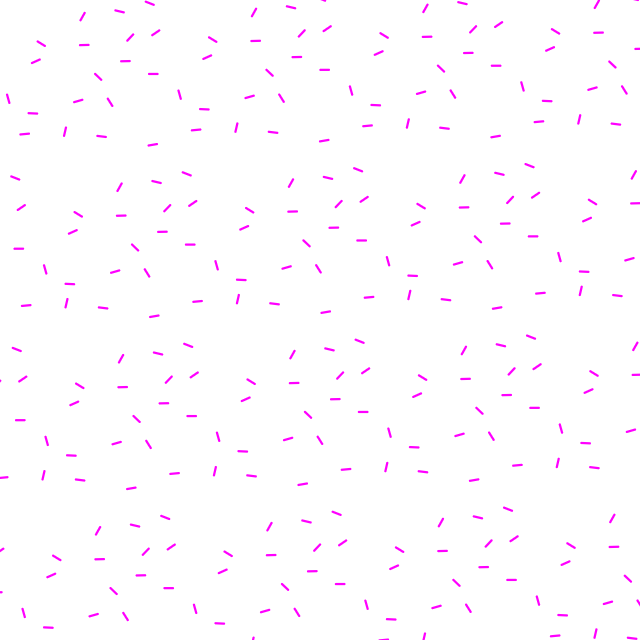
Write a Shadertoy shader that draws this pattern.

```glsl
// Scattered magenta confetti dashes on white, in a slightly tilted repeating tile.

const vec3 PAPER = vec3(1.0);
const vec3 MAGENTA = vec3(1.0, 0.0, 1.0);

const float TILE_SIZE = 0.268;          // repeat period, in canvas heights
const vec2 TILE_CELLS = vec2(4.0, 5.0); // one dash per cell
const float EMPTY_CELL = 13.0;          // index of the cell left blank
const float TILT = 0.024;               // slope of the tile rows
const float ROW_SHIFT = 0.05;           // largest sideways slip of a tile row
const float JITTER = 0.78;              // scatter within a cell
const float HALF_LENGTH = 0.0066;
const float HALF_WIDTH = 0.00175;
const float MAX_ANGLE = 1.48;           // steepest dash, in radians
const float FLATNESS = 2.2;             // higher means more level dashes

float hash(vec2 p) {
    return fract(sin(dot(p, vec2(127.1, 311.7))) * 43758.545);
}

// Distance to a round-ended dash centred at the origin.
float dashDistance(vec2 p, float angle) {
    vec2 direction = vec2(cos(angle), sin(angle));
    float along = clamp(dot(p, direction), -HALF_LENGTH, HALF_LENGTH);
    return length(p - along * direction) - HALF_WIDTH;
}

// Ranks spread the angles evenly over a tile, most of them near level.
float dashAngle(float index) {
    float count = TILE_CELLS.x * TILE_CELLS.y;
    float s = 2.0 * (mod(index * 7.0, count) + 0.5) / count - 1.0;
    return sign(s) * MAX_ANGLE * pow(abs(s), FLATNESS);
}

// Distance to the nearest dash among the surrounding cells.
float confettiDistance(vec2 p) {
    vec2 cellSize = TILE_SIZE / TILE_CELLS;
    float nearest = 1.0;
    for (int j = -1; j <= 1; j++) {
        float row = floor(p.y / cellSize.y) + float(j);
        float tileRow = floor((row + 0.5) / TILE_CELLS.y);
        float shift = ROW_SHIFT * (2.0 * hash(vec2(tileRow, 4.0)) - 1.0);
        vec2 q = vec2(p.x - shift, p.y);
        for (int i = -1; i <= 1; i++) {
            vec2 cell = vec2(floor(q.x / cellSize.x) + float(i), row);
            vec2 id = floor(mod(cell + 0.5, TILE_CELLS));
            float index = id.x + TILE_CELLS.x * id.y;
            if (index == EMPTY_CELL) continue;
            vec2 scatter = vec2(hash(id + 1.3), hash(id + 7.9)) - 0.5;
            vec2 center = (cell + 0.5 + JITTER * scatter) * cellSize;
            nearest = min(nearest, dashDistance(q - center, dashAngle(index)));
        }
    }
    return nearest;
}

void mainImage(out vec4 fragColor, in vec2 fragCoord) {
    vec2 p = fragCoord / iResolution.y;
    p += TILT * vec2(p.y, -p.x);

    // One-pixel soft edge.
    float coverage = clamp(0.5 - confettiDistance(p) * iResolution.y, 0.0, 1.0);
    fragColor = vec4(mix(PAPER, MAGENTA, coverage), 1.0);
}
```
